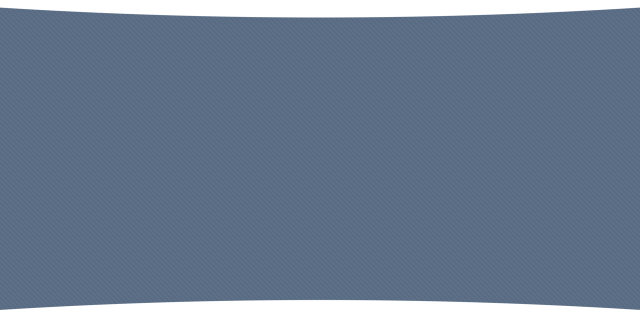
Give the GLSL for this texture, as a WebGL 1 fragment shader.

```glsl
precision highp float;
// Slate-blue twill cloth with fine falling diagonals, between bowed white margins.
uniform vec2 u_resolution;

// Antialiased coverage of the region where signedDistance is positive.
float coverage(float signedDistance, float halfWidth) {
  return smoothstep(-halfWidth, halfWidth, signedDistance);
}

void main() {
  vec2 uv = gl_FragCoord.xy / u_resolution;
  float pixel = 1.0 / u_resolution.y;

  // Twill: 128 repeats across and 64 down, falling to the right
  float phase = fract(dot(uv, vec2(128.0, 64.0)));
  float thread = coverage(0.195 - abs(phase - 0.5), 45.0 * pixel);
  vec3 lightThread = vec3(0.36, 0.44, 0.53);
  vec3 darkThread = vec3(0.35, 0.41, 0.51);
  vec3 cloth = mix(lightThread, darkThread, thread);

  // Parabolic margins, deepest at the middle of the width
  float across = 2.0 * uv.x - 1.0;
  float bow = 0.031 * across * across;
  float bottomEdge = 0.0625 - bow;
  float topEdge = 0.9453 + bow;
  float inside = coverage(min(uv.y - bottomEdge, topEdge - uv.y), 0.7 * pixel);

  gl_FragColor = vec4(mix(vec3(1.0), cloth, inside), 1.0);
}
```
